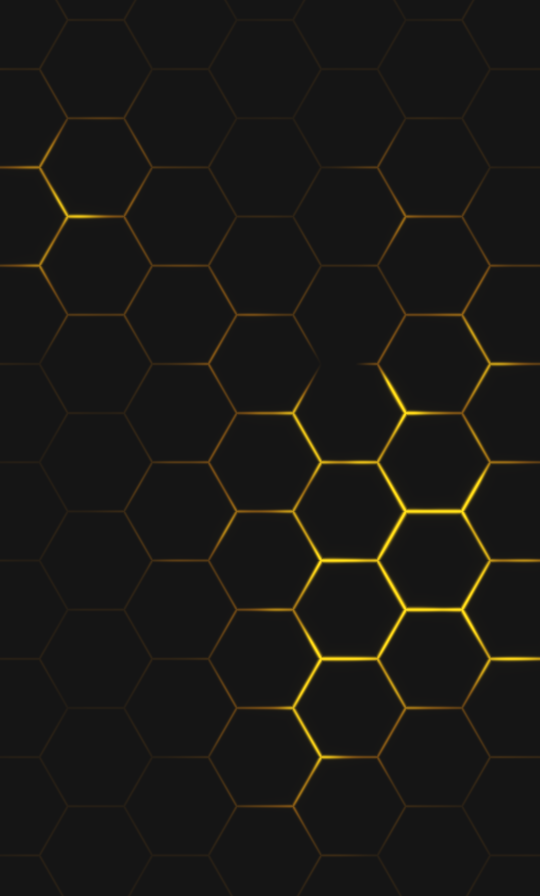
A Shadertoy shader for this background:

```glsl
vec2 gradientAt(vec2 cell) {
    float angle = 6.2832 * fract(sin(dot(cell, vec2(127.1, 311.7))) * 43758.5);
    return vec2(cos(angle), sin(angle));
}

float gradientNoise(vec2 p) {
    vec2 i = floor(p), f = fract(p);
    vec2 u = f * f * f * (f * (f * 6.0 - 15.0) + 10.0);
    vec2 e = vec2(0.0, 1.0);
    return mix(
        mix(dot(gradientAt(i), f), dot(gradientAt(i + e.yx), f - e.yx), u.x),
        mix(dot(gradientAt(i + e.xy), f - e.xy), dot(gradientAt(i + 1.0), f - 1.0), u.x),
        u.y);
}

// Distance to the nearest border of flat-topped hexagons of unit height
float hexBorder(vec2 p) {
    vec2 period = vec2(1.73205, 1.0);
    vec2 a = mod(p + 0.5 * period, period) - 0.5 * period;
    vec2 b = mod(p, period) - 0.5 * period;
    vec2 h = abs(dot(a, a) < dot(b, b) ? a : b);
    return 0.5 - max(h.y, dot(h, vec2(0.866025, 0.5)));
}

// Soft pools of light: centre, radius, strength
float lightField(vec2 p) {
    vec4 pools[12] = vec4[12](
        vec4(0.460, 0.408, 0.155, 0.95),
        vec4(0.071, 0.766, 0.104, 0.62),
        vec4(0.551, 0.629, 0.085, 0.50),
        vec4(0.357, 0.232, 0.104, 0.58),
        vec4(0.214, 0.427, 0.060, 0.42),
        vec4(0.590, 0.264, 0.065, 0.65),
        vec4(0.454, 0.772, 0.065, 0.42),
        vec4(0.434, 0.577, 0.042, 0.50),
        vec4(0.259, 0.642, 0.090, 0.33),
        vec4(0.340, 0.120, 0.065, 0.30),
        vec4(0.385, 0.594, 0.036, -0.55),
        vec4(0.308, 0.520, 0.055, 0.42));
    float light = 0.07;
    for (int i = 0; i < 12; i++) {
        vec2 offset = (p - pools[i].xy) / pools[i].z;
        light += pools[i].w * exp(-dot(offset, offset));
    }
    return max(light, 0.0);
}

void mainImage(out vec4 fragColor, in vec2 fragCoord) {
    vec2 p = fragCoord / iResolution.y;
    vec2 grid = (p - vec2(0.107, 0.8132)) / vec2(0.1089, 0.1097);
    float border = hexBorder(grid);
    float pixel = 1.0 / (0.1097 * iResolution.y);

    // Uneven light running along the borders
    float light = lightField(p) * (1.0 + 0.55 * gradientNoise(grid * 2.3 + 4.0));
    light = clamp(light, 0.0, 1.0);

    // Thin wire that thickens where it is brightest
    float width = max(0.013 + 0.010 * light * light, 0.6 * pixel);
    float wire = exp(-border * border / (width * width));
    float halo = 0.07 * light * light * exp(-border / 0.05);

    vec3 charcoal = vec3(0.082);
    vec3 amber = vec3(0.80, 0.49, 0.08);
    vec3 gold = vec3(1.0, 0.85, 0.10);
    vec3 wireColor = mix(amber, gold, smoothstep(0.4, 0.85, light));
    vec3 color = mix(charcoal, wireColor, wire * min(1.15 * light, 1.0));
    color += halo * vec3(0.9, 0.65, 0.0);
    fragColor = vec4(color, 1.0);
}
```
